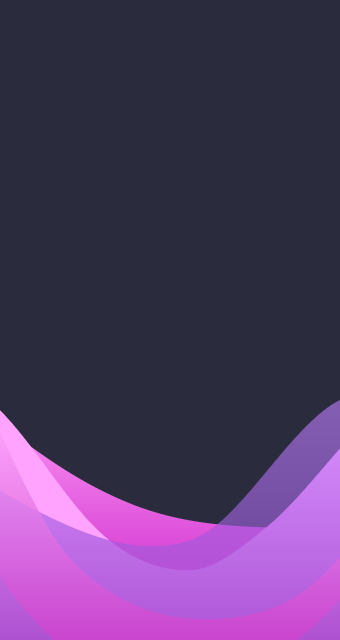
A WebGL 2 fragment shader for this background:

```glsl
#version 300 es
precision highp float;
// Translucent pink and violet waves along the foot of a dark backdrop.
// Each wave is a smooth Hermite curve; a violet veil tints whatever lies under it,
// so every layer has a plain and a veiled vertical gradient.
#define BACKDROP vec3(0.165, 0.173, 0.239)
#define GLOW_PINK vec3(1.0, 0.64, 1.0)
#define RAMP_TOP 0.36
#define EDGE_WIDTH 1.0
#define KNOTS 5

uniform vec2 u_resolution;
out vec4 fragColor;

// Height at x of a curve through knots of (x, height, slope).
float waveHeight(float x, vec3 knots[KNOTS]) {
  float height = knots[0].y;
  for (int i = 0; i < KNOTS - 1; i++) {
    vec3 a = knots[i], b = knots[i + 1];
    float span = b.x - a.x;
    float t = (x - a.x) / span;
    float s = 1.0 - t;
    float cubic = mix(a.y, b.y, t * t * (3.0 - 2.0 * t))
                + span * t * s * (s * a.z - t * b.z);
    height = x >= a.x ? cubic : height;
  }
  return height;
}

// Antialiased coverage of the area beneath a wave.
float below(vec2 uv, vec3 knots[KNOTS]) {
  float d = waveHeight(uv.x, knots) - uv.y;
  float pixel = max(length(vec2(dFdx(d), dFdy(d))), 1e-5);
  return clamp(d / (pixel * EDGE_WIDTH) + 0.5, 0.0, 1.0);
}

// Vertical gradient from the foot of the canvas to the wave crests.
vec3 ramp(float y, vec3 foot, vec3 crest) {
  return clamp(mix(foot, crest, min(y / RAMP_TOP, 1.1)), 0.0, 1.0);
}

void main() {
  vec2 uv = gl_FragCoord.xy / u_resolution;
  float y = uv.y;

  // Coverage of the waves, back to front
  float veil = below(uv, vec3[KNOTS](
    vec3(0.0, 0.233, -0.291), vec3(0.222, 0.174, -0.217), vec3(0.443, 0.147, 0.0),
    vec3(0.640, 0.181, 0.449), vec3(1.0, 0.375, 0.264)));
  float rear = below(uv, vec3[KNOTS](
    vec3(0.0, 0.3385, -0.412), vec3(0.197, 0.264, -0.331), vec3(0.394, 0.211, -0.206),
    vec3(0.783, 0.176, -0.016), vec3(1.0, 0.176, 0.0)));
  float middle = below(uv, vec3[KNOTS](
    vec3(0.0, 0.359, -0.529), vec3(0.246, 0.195, -0.608), vec3(0.554, 0.109, 0.0),
    vec3(0.783, 0.176, 0.433), vec3(1.0, 0.2995, 0.608)));
  float front = below(uv, vec3[KNOTS](
    vec3(0.0, 0.327, -1.242), vec3(0.148, 0.1706, -0.872), vec3(0.320, 0.0768, -0.344),
    vec3(0.603, 0.0326, 0.0), vec3(1.0, 0.130, 0.634)));
  float corners = below(uv, vec3[KNOTS](
    vec3(0.0, 0.1016, -0.872), vec3(0.160, 0.0, -0.502), vec3(0.517, -0.081, 0.0),
    vec3(0.874, 0.0, 0.412), vec3(1.0, 0.0625, 0.581)));

  // Layers outside the veil
  vec3 plain = BACKDROP;
  plain = mix(plain, ramp(y, vec3(0.77, 0.10, 0.77), vec3(0.99, 0.58, 0.96)), rear);
  plain = mix(plain, GLOW_PINK, middle);
  plain = mix(plain, ramp(y, vec3(0.82, 0.30, 0.80), vec3(1.0, 0.66, 1.0)), front);

  // The same layers seen through the veil
  vec3 veiled = ramp(y, vec3(0.39, 0.24, 0.57), vec3(0.515, 0.365, 0.695));
  veiled = mix(veiled, ramp(y, vec3(0.69, 0.29, 0.82), vec3(0.75, 0.39, 0.90)), rear);
  veiled = mix(veiled, ramp(y, vec3(0.68, 0.33, 0.84), vec3(0.85, 0.57, 1.0)), middle);
  veiled = mix(veiled, ramp(y, vec3(0.79, 0.27, 0.81), vec3(0.93, 0.645, 1.0)), front);
  veiled = mix(veiled, ramp(y, vec3(0.68, 0.32, 0.82), vec3(0.95, 0.60, 1.0)), corners);

  fragColor = vec4(mix(plain, veiled, veil), 1.0);
}
```
